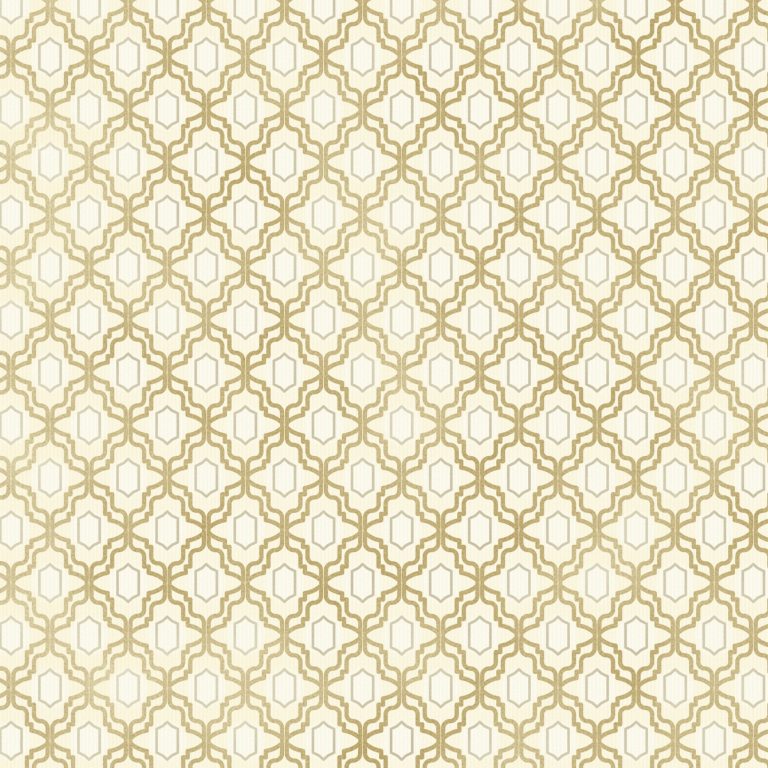
Reproduce this pattern procedurally as a Shadertoy shader.

```glsl
const vec2 CELL = vec2(78.15, 105.2); // the canvas is 768 units high

vec2 hash2(vec2 p) {
    vec3 q = fract(p.xyx * vec3(0.1031, 0.103, 0.0973));
    q += dot(q, q.yzx + 33.33);
    return fract((q.xx + q.yz) * q.zy) * 2.0 - 1.0;
}

float gradientNoise(vec2 p) {
    vec2 i = floor(p), f = fract(p);
    vec2 u = f * f * f * (f * (f * 6.0 - 15.0) + 10.0);
    vec2 e = vec2(1.0, 0.0);
    float low = mix(dot(hash2(i), f), dot(hash2(i + e), f - e), u.x);
    float high = mix(dot(hash2(i + e.yx), f - e.yx), dot(hash2(i + 1.0), f - 1.0), u.x);
    return mix(low, high, u.y);
}

float fbm(vec2 p) {
    float sum = 0.0, gain = 1.0;
    for (int k = 0; k < 4; k++) {
        sum += gain * gradientNoise(p);
        p = p * 2.03 + 17.0;
        gain *= 0.5;
    }
    return sum;
}

float segment(vec2 p, vec2 a, vec2 b) {
    vec2 d = b - a;
    return length(p - a - d * clamp(dot(p - a, d) / dot(d, d), 0.0, 1.0));
}

// Quarter circle in the quadrant given by the signs in side
float quarterArc(vec2 p, vec2 center, float radius, vec2 side) {
    vec2 q = (p - center) * side;
    return min(q.x, q.y) < 0.0 ? 1e3 : abs(length(q) - radius);
}

// Folds the plane into one quadrant of the nearest cell
vec2 foldCell(vec2 p) {
    return abs(mod(p + 0.5 * CELL, CELL) - 0.5 * CELL);
}

// Narrow neck, round shoulder, step, then a pointed side lobe
float frameLine(vec2 p) {
    float d = segment(p, vec2(2.4, 40.0), vec2(2.2, 52.6));
    d = min(d, quarterArc(p, vec2(9.5, 40.0), 7.1, vec2(-1.0)));
    d = min(d, quarterArc(p, vec2(9.5, 26.4), 6.5, vec2(1.0)));
    d = min(d, segment(p, vec2(16.0, 26.4), vec2(16.0, 16.5)));
    d = min(d, segment(p, vec2(16.0, 16.5), vec2(20.5, 16.5)));
    d = min(d, segment(p, vec2(20.5, 16.5), vec2(20.5, 10.2)));
    return p.x < 20.5 ? d : min(d, abs(length(p - vec2(16.0, -20.0)) - 30.5));
}

float medallionLine(vec2 p) {
    float d = segment(p, vec2(0.0, 18.8), vec2(4.5, 14.8));
    d = min(d, segment(p, vec2(4.5, 14.8), vec2(10.6, 11.8)));
    return min(d, segment(p, vec2(10.6, 11.8), vec2(10.6, 0.0)));
}

float stroke(float d, float halfWidth, float blur) {
    return 1.0 - smoothstep(halfWidth - blur, halfWidth + blur, d);
}

void mainImage(out vec4 fragColor, in vec2 fragCoord) {
    float unit = 768.0 / iResolution.y;
    vec2 p = fragCoord * unit;
    float blur = max(0.8, 0.75 * unit);

    // Two interleaved lattices
    vec2 a = foldCell(p - vec2(50.0, 711.0));
    vec2 b = foldCell(p - vec2(50.0, 711.0) - 0.5 * CELL);
    float frame = min(frameLine(a), frameLine(b));
    float medallion = min(medallionLine(a), medallionLine(b));

    // Broad fading and fine grain
    float fade = 0.34 + 0.75 * fbm(p / 150.0 + 4.0);
    fade += 0.4 * (1.0 - smoothstep(0.0, 210.0, p.x));
    fade = clamp(fade, 0.0, 1.0);
    float grain = fbm(p / 2.4);

    // Cream paper, whiter behind the medallions, with a faint upright weave
    vec3 color = mix(vec3(0.98, 0.97, 0.905), vec3(0.98, 0.955, 0.845), 0.3 + 0.6 * fade);
    float heart = 1.0 - smoothstep(15.0, 23.0, min(length(a), length(b)));
    color = mix(color, vec3(0.983, 0.977, 0.93), 0.85 * heart);
    color += 0.014 * grain + 0.007 * sin(p.x * 1.6);

    // Pale medallions
    vec3 pale = mix(vec3(0.78, 0.745, 0.63), vec3(0.88, 0.86, 0.76), fade);
    color = mix(color, pale + 0.03 * grain, stroke(medallion, 1.3, blur));

    // Worn gold frames
    vec3 gold = mix(vec3(0.735, 0.655, 0.435), vec3(0.855, 0.81, 0.65), fade);
    gold += 0.085 * grain;
    color = mix(color, gold, stroke(frame, 2.15, blur));

    // Bright slits where the frames meet
    vec2 side = abs(a - vec2(0.5 * CELL.x, 0.0));
    vec2 top = abs(a - vec2(0.0, 0.5 * CELL.y));
    float slit = min(length(side * vec2(1.0, 0.3)), length(top * vec2(1.0, 0.3)));
    color = mix(color, vec3(0.96, 0.92, 0.78), 0.7 * stroke(slit, 0.8, blur));

    fragColor = vec4(clamp(color, 0.0, 1.0), 1.0);
}
```
